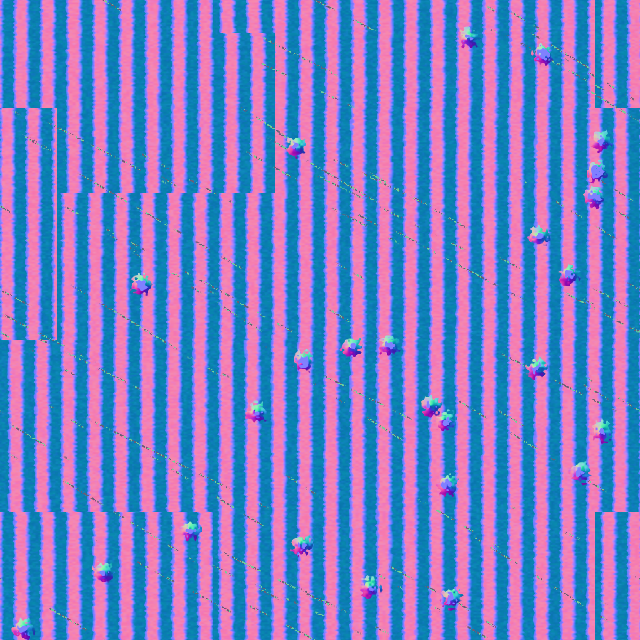
This texture map is drawn by a WebGL 2 fragment shader. Its source:

```glsl
#version 300 es
precision highp float;

uniform vec2 u_resolution;
out vec4 fragColor;

float hash(vec2 p) {
    vec3 q = fract(vec3(p.xyx) * vec3(0.1031, 0.1030, 0.0973));
    q += dot(q, q.yzx + 33.33);
    return fract((q.x + q.y) * q.z);
}

vec2 hash2(float n) {
    return vec2(hash(vec2(n, 17.3)), hash(vec2(n, 71.9)));
}

float noise(vec2 p) {
    vec2 i = floor(p), f = fract(p);
    f = f * f * (3.0 - 2.0 * f);
    return mix(mix(hash(i), hash(i + vec2(1, 0)), f.x),
               mix(hash(i + vec2(0, 1)), hash(i + vec2(1, 1)), f.x), f.y);
}

// Rectangle that wraps around the tile borders
bool inPanel(vec2 p, vec2 corner, vec2 size) {
    return all(lessThan(fract(p - corner), size));
}

// Centre of a ridge face, shifted where sheets overlap
float ridgePhase(vec2 uv) {
    vec2 p = vec2(uv.x, 1.0 - uv.y);
    float wrappedX = p.x - step(0.93, p.x);
    float x = p.x - 0.0258;
    if (p.y < 0.168) x -= 0.001;
    if (p.y > 0.531) x += 0.001;
    if (inPanel(p, vec2(0.93, 0.168), vec2(0.1585, 0.363))) x = wrappedX - 0.0111;
    if (inPanel(p, vec2(0.93, 0.7995), vec2(0.403, 0.3685))) x = wrappedX - 0.0333;
    if (inPanel(p, vec2(0.0885, 0.052), vec2(0.3415, 0.249))) x = p.x - 0.0333;
    return x / 0.04106;
}

// Sideways tilt of the corrugated sheet
float ridgeTilt(float phase) {
    float t = fract(phase + 0.25) - 0.25;
    float falling = smoothstep(0.13, 0.36, t);
    float rising = smoothstep(0.685, 0.75, t) * 0.0 + smoothstep(0.69, 0.75, t);
    float entering = smoothstep(-0.25, -0.15, t);
    float facing = t < 0.13 ? mix(0.45, 1.0, entering) : 1.0 - falling + 0.45 * rising;
    return mix(-0.92, 0.92, facing);
}

vec3 normalColor(vec2 tilt) {
    tilt *= min(1.0, 0.93 / max(length(tilt), 0.001));
    return 0.5 + 0.5 * vec3(tilt, sqrt(1.0 - dot(tilt, tilt)));
}

void main() {
    vec2 uv = gl_FragCoord.xy / u_resolution;
    float pixel = 1.0 / u_resolution.y;

    // Corrugation with ragged edges and fine grain
    float ragged = noise(uv * vec2(150.0, 330.0)) - 0.5;
    float tilt = ridgeTilt(ridgePhase(uv) + 0.09 * ragged);
    vec2 grain = vec2(noise(uv * vec2(260.0, 380.0) + 9.0),
                      noise(uv * vec2(190.0, 380.0) + 51.0)) - 0.5;
    vec3 color = normalColor(vec2(tilt, 0.0) + vec2(0.12, 0.17) * grain);

    // Broken diagonal scratches
    float scratch = 0.0;
    for (int i = 0; i < 64; i++) {
        float id = float(i);
        vec2 shape = hash2(id + 200.0);
        vec2 d = fract(uv - hash2(id + 90.0) + 0.5) - 0.5;
        vec2 dir = normalize(vec2(1.0, -0.47 - 0.18 * shape.x));
        float along = dot(d, dir);
        float across = abs(dot(d, vec2(-dir.y, dir.x)));
        float reach = 0.03 + 0.14 * shape.y;
        float line = 1.0 - smoothstep(0.0005, 0.0008 + pixel, across);
        float dash = smoothstep(0.42, 0.6, noise(vec2(along * 60.0, id * 7.0)));
        scratch = max(scratch, line * dash * smoothstep(reach, reach - 0.02, abs(along)));
    }
    float fleck = hash(floor(uv * 512.0) + 5.0);
    vec3 scratchColor = mix(vec3(0.44, 0.82, 0.59), vec3(0.42, 0.36, 0.46), step(0.72, fleck));
    color = mix(color, scratchColor, scratch * step(0.45, fleck));

    // Scattered pits with crumbled rims
    for (int i = 0; i < 25; i++) {
        float id = float(i);
        vec2 d = fract(uv - hash2(id + 7.0) + 0.5) - 0.5;
        if (length(d) > 0.03) continue;
        vec2 lumps = vec2(noise(d * 230.0 + id * 13.0), noise(d * 230.0 + id * 29.0 + 60.0)) - 0.5;
        float radius = length(d) + 0.013 * lumps.x;
        vec2 outward = normalize(d + 0.009 * lumps + 0.00001);
        vec2 slope = vec2(-outward.x, outward.y) * 0.88 + 0.5 * lumps.yx;
        float floorSize = 0.003 + 0.005 * hash(vec2(id, 3.0));
        slope *= smoothstep(floorSize - 0.001, floorSize + 0.002, radius);
        float cover = 1.0 - smoothstep(0.0145 - pixel, 0.0145 + pixel, radius);
        color = mix(color, normalColor(slope), cover);
    }

    fragColor = vec4(color, 1.0);
}
```
